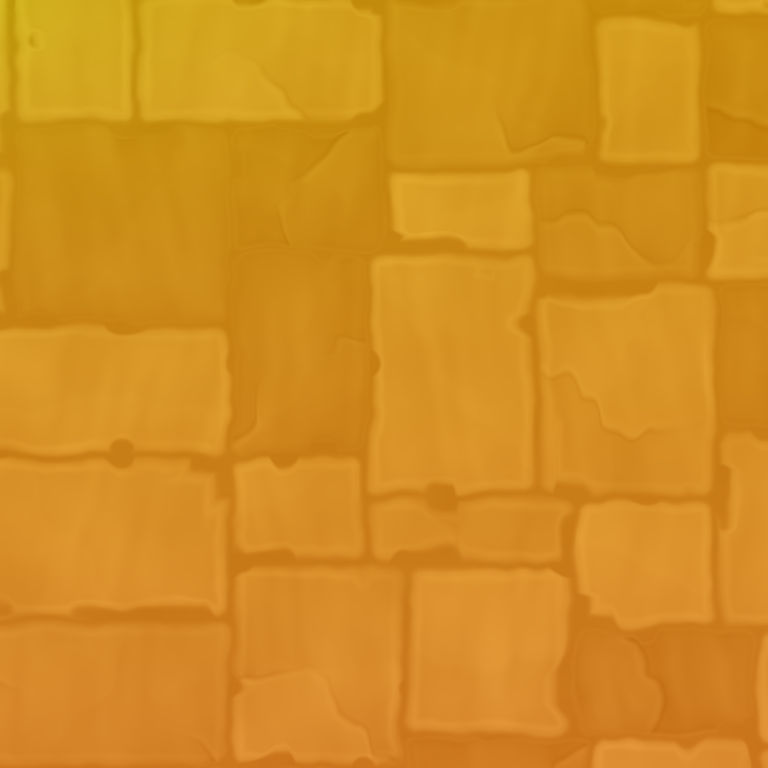
Write a Shadertoy shader that draws this texture.

```glsl
// Hand-painted ochre stone blocks, irregularly interlocked, with soft rims, chips and cracks.

float hash(vec2 p) {
    vec3 q = fract(p.xyx * vec3(0.1031, 0.1030, 0.0973));
    q += dot(q, q.yzx + 33.33);
    return fract((q.x + q.y) * q.z);
}

float noise(vec2 p) {
    vec2 i = floor(p), f = fract(p);
    f = f * f * (3.0 - 2.0 * f);
    return mix(mix(hash(i), hash(i + vec2(1, 0)), f.x),
               mix(hash(i + vec2(0, 1)), hash(i + vec2(1, 1)), f.x), f.y);
}

float fbm(vec2 p) {
    float sum = 0.0, amp = 0.53;
    for (int i = 0; i < 4; i++) {
        sum += amp * noise(p);
        p = mat2(1.6, 1.2, -1.2, 1.6) * p + 7.3;
        amp *= 0.5;
    }
    return sum;
}

mat2 rotation(float a) {
    return mat2(cos(a), sin(a), -sin(a), cos(a));
}

// Shift of the joint that passes through a lattice vertex
float jointShift(vec2 vertex) {
    return 0.66 * (hash(vertex + 41.0) - 0.5);
}

// Lower left (xy) and upper right (zw) of a block; joints interlock as pinwheels
vec4 blockBounds(vec2 cell) {
    float a = jointShift(cell), b = jointShift(cell + vec2(1, 0));
    float c = jointShift(cell + vec2(0, 1)), d = jointShift(cell + 1.0);
    bool even = mod(cell.x + cell.y, 2.0) < 0.5;
    vec4 shift = even ? vec4(a, b, d, c) : vec4(c, a, b, d);
    return vec4(cell, cell + 1.0) + shift;
}

float roundedBox(vec2 p, vec2 halfSize, float radius) {
    vec2 q = abs(p) - halfSize + radius;
    return length(max(q, 0.0)) + min(max(q.x, q.y), 0.0) - radius;
}

// Jagged fracture: a dark line, a lit lip and a shaded lower side
float crack(vec2 p, vec2 id) {
    p = rotation(6.28 * hash(id + 5.0)) * p;
    float bend = 0.09 * (noise(vec2(p.x * 13.0, id.x + 3.7)) - 0.5)
               + 0.022 * (noise(vec2(p.x * 48.0, id.y + 8.1)) - 0.5);
    float s = p.y + bend;
    float strength = smoothstep(0.15, 0.6, noise(vec2(p.x * 9.0, id.x * 3.0 + id.y)));
    float line = exp(-pow(s / 0.0035, 2.0));
    float lip = exp(-pow((s + 0.008) / 0.005, 2.0));
    float lower = smoothstep(-0.001, 0.003, s) * exp(-max(s, 0.0) / 0.05);
    return strength * (0.22 * lip - 0.5 * line - 0.4 * lower);
}

void mainImage(out vec4 fragColor, in vec2 fragCoord) {
    vec2 uv = fragCoord / iResolution.xy;
    vec2 p = fragCoord / iResolution.y;

    // Slightly wavering joints
    vec2 wobble = vec2(noise(p * 17.0), noise(p * 17.0 + 50.0)) - 0.5;
    wobble += 0.4 * (vec2(noise(p * 50.0), noise(p * 50.0 + 90.0)) - 0.5);
    vec2 w = p + 0.011 * wobble;

    // Nearest block
    vec2 density = vec2(4.3, 4.8);
    float dist = 1.0;
    vec2 id = vec2(0), local = vec2(0), halfSize = vec2(0);
    for (int j = -1; j <= 1; j++)
    for (int i = -1; i <= 1; i++) {
        vec2 cell = floor(w * density) + vec2(i, j);
        vec4 bounds = blockBounds(cell) / density.xyxy;
        vec2 q = w - 0.5 * (bounds.xy + bounds.zw);
        vec2 h = 0.5 * (bounds.zw - bounds.xy);
        float d = roundedBox(q, h - 0.005, 0.013);
        if (d < dist) { dist = d; id = cell; local = q; halfSize = h; }
    }

    // Chipped edges; some blocks lie deeper than others
    dist += 0.014 * smoothstep(0.7, 0.86, noise(p * 19.0 + id * 7.0));
    float raised = smoothstep(0.22, 0.5, hash(id + 12.0));
    float inside = smoothstep(0.003, -0.004, dist);

    // Brushed face
    vec2 strokes = rotation(0.5 * (hash(id + 9.0) - 0.5)) * local;
    float face = mix(-0.62, 0.22, raised) + 0.3 * (hash(id + 21.0) - 0.5);
    face += 0.75 * (fbm(p * 9.0 + id * 3.1) - 0.5);
    face += 0.32 * (noise(strokes * vec2(55.0, 8.0) + id * 5.0) - 0.5);
    float facet = dot(local, rotation(6.28 * hash(id + 2.0)) * vec2(1, 0));
    facet += 0.12 * (fbm(p * 8.0 + 20.0) - 0.5);
    face += 0.14 * smoothstep(-0.006, 0.006, facet) * exp(-max(facet, 0.0) / 0.07);
    if (hash(id + 31.0) < 0.55) face += crack(local + 0.2 * halfSize, id);

    // Lit rim and soft shade toward the joints
    float rimLight = 0.3 + 0.7 * noise(p * 12.0 + 30.0);
    face += 0.55 * mix(0.15, 1.0, raised) * rimLight * exp(-pow((dist + 0.010) / 0.005, 2.0));
    face -= mix(0.45, 0.22, raised) * exp(min(dist, 0.0) / 0.022);

    float joint = -0.95 - 0.3 * smoothstep(0.0, 0.007, dist) + 0.25 * noise(p * 20.0);
    float tone = mix(joint, face, inside);

    // Ochre wash: orange below, golden above, olive in the upper left corner
    vec3 color = mix(vec3(0.852, 0.532, 0.178), vec3(0.828, 0.598, 0.106), uv.y);
    float corner = exp(-3.5 * length((uv - vec2(0, 1)) * vec2(0.8, 1.3)));
    color += corner * vec3(-0.025, 0.085, -0.005);
    color += tone * vec3(0.052, 0.066, 0.056);
    fragColor = vec4(clamp(color, 0.0, 1.0), 1.0);
}
```
